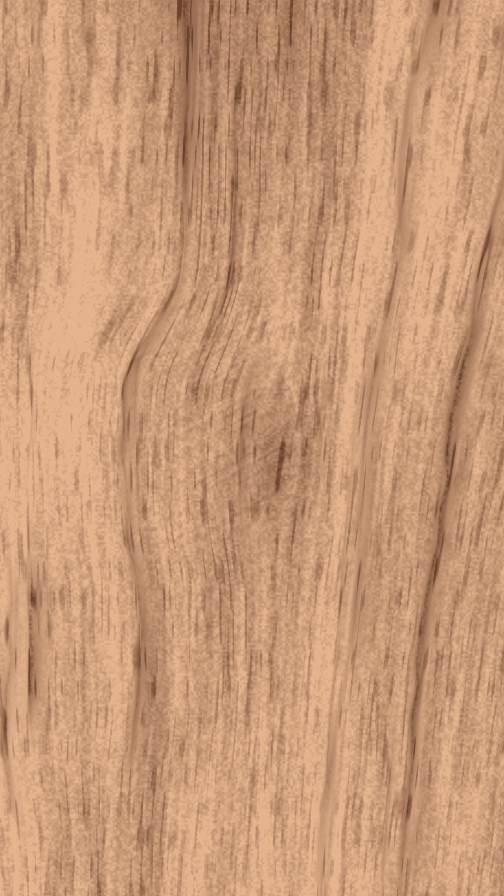
This texture is drawn by a WebGL 1 fragment shader. Its source:

```glsl
precision highp float;
uniform vec2 u_resolution;

const vec3 DARK_WOOD = vec3(0.46, 0.30, 0.21);
const vec3 PALE_WOOD = vec3(0.87, 0.68, 0.53);
const vec2 KNOT = vec2(0.54, 0.89);

float hash(vec2 p) {
  vec3 q = fract(p.xyx * 0.1031);
  q += dot(q, q.yzx + 33.33);
  return fract((q.x + q.y) * q.z);
}

float noise(vec2 p) {
  vec2 i = floor(p), f = fract(p);
  f = f * f * (3.0 - 2.0 * f);
  return mix(mix(hash(i), hash(i + vec2(1.0, 0.0)), f.x),
             mix(hash(i + vec2(0.0, 1.0)), hash(i + 1.0), f.x), f.y);
}

// Signed noise, centred on zero
float ripple(vec2 p) { return noise(p) - 0.5; }

float blob(vec2 p, vec2 centre, vec2 radius) {
  vec2 d = (p - centre) / radius;
  return exp(-dot(d, d));
}

float span(float y, float low, float high, float soft) {
  return smoothstep(low - soft, low + soft, y) * (1.0 - smoothstep(high - soft, high + soft, y));
}

// Lens-shaped sliver running along the grain
float sliver(vec2 p, vec2 centre, float halfWidth, float halfLength) {
  float t = (p.y - centre.y) / halfLength;
  float edge = halfWidth * (1.0 - t * t);
  float wander = 0.008 * ripple(vec2(p.y * 9.0, 4.0));
  return smoothstep(-0.003, 0.003, edge - abs(p.x - centre.x - wander));
}

// Dark line, crisp on its left and fading to its right
float vein(vec2 g, float x, float width) {
  float d = g.x - x - 0.03 * ripple(vec2(g.y * 4.0, x * 37.0))
                    - 0.012 * ripple(vec2(g.y * 17.0, x * 53.0));
  float strength = 0.45 + 0.8 * noise(vec2(g.y * 5.0, x * 71.0));
  return strength * exp(-abs(d) / (width * mix(0.4, 1.0, step(0.0, d))));
}

// Bend the straight grain: lean on the right, arch on the left, bulge at the knot
vec2 grainSpace(vec2 p) {
  vec2 d = p - KNOT;
  float lean = 0.2 * p.x * p.x * (p.y - 0.9);
  float arch = 0.07 * smoothstep(1.0, 1.24, p.y) * blob(p, vec2(0.32, p.y), vec2(0.16, 1.0));
  float bulge = 0.055 * d.x / (abs(d.x) + 0.07) * blob(p, KNOT, vec2(0.2, 0.3));
  float wave = 0.035 * ripple(p * vec2(3.0, 2.2)) + 0.008 * ripple(p * vec2(9.0, 8.0));
  return vec2(p.x - lean - arch - bulge + wave, p.y);
}

float veins(vec2 g) {
  float sum = 0.85 * vein(g, 0.90, 0.016) * span(g.y, 0.05, 1.55, 0.1);
  sum += 0.7 * vein(g, 0.27, 0.013) * span(g.y, 0.25, 1.22, 0.06);
  sum += 0.9 * vein(g, 0.275, 0.03) * smoothstep(1.3, 1.6, g.y);
  sum += 0.5 * vein(g, 0.73, 0.022);
  sum += 0.6 * vein(g, 0.025, 0.016) * span(g.y, 0.15, 0.65, 0.1);
  sum += 0.65 * vein(g, 0.08, 0.018) * span(g.y, 0.38, 0.64, 0.06);
  // Faint secondary lines that come and go
  for (int i = 0; i < 9; i++) {
    float k = float(i);
    float x = (k + hash(vec2(k, 7.0))) / 9.0;
    float fade = smoothstep(0.4, 0.8, noise(vec2(g.y * 2.2, k * 5.3)));
    sum += 0.4 * fade * vein(g, x, 0.010);
  }
  return sum;
}

// Broad dark and light zones
float shade(vec2 p, vec2 g) {
  float s = 0.42 * ripple(g * vec2(7.0, 0.9)) + 0.24 * ripple(g * vec2(19.0, 1.6) + 8.0);
  s += 0.24 * blob(p, vec2(0.47, 1.75), vec2(0.2, 0.38));
  s += 0.26 * blob(p, KNOT, vec2(0.09, 0.14));
  s += 0.13 * blob(p, vec2(0.52, 0.68), vec2(0.17, 0.28));
  s -= 0.12 * blob(p, vec2(0.06, 1.02), vec2(0.16, 0.25));
  s -= 0.12 * blob(p, vec2(0.86, 1.2), vec2(0.12, 0.5));
  return s;
}

void main() {
  vec2 p = gl_FragCoord.xy / u_resolution.x;
  vec2 g = grainSpace(p);

  // Fibres, pores and speckle
  float fibre = 0.24 * ripple(g * vec2(52.0, 2.5)) + 0.26 * ripple(g * vec2(125.0, 7.0));
  float pore = smoothstep(0.58, 0.92, noise(g * vec2(170.0, 17.0) + 31.0));
  float speckle = ripple(p * 230.0) + 0.6 * ripple(p * vec2(150.0, 95.0));

  // Faint scratches across the grain beside the knot
  vec2 across = vec2(p.x * 0.5 - p.y * 0.86, p.x * 0.86 + p.y * 0.5);
  float scratch = ripple(across * vec2(150.0, 9.0)) * blob(p, vec2(0.45, 1.0), vec2(0.2, 0.35));

  float dark = shade(p, g);
  float rough = 0.75 + 0.8 * speckle + 0.5 * pore;
  float tone = 0.94 - dark - veins(g) * rough;
  tone += fibre + 0.3 * speckle + 0.2 * scratch;
  tone -= pore * (0.27 + 0.5 * max(dark, 0.0));

  // Pale sliver, crack and small knot
  float bow = (p.y - 0.9) / 0.15;
  float crack = exp(-abs(p.x - 0.565 - 0.03 * (1.0 - bow * bow)) / 0.004) * span(p.y, 0.78, 1.04, 0.03);
  float bud = blob(p, vec2(0.574, 1.106), vec2(0.032, 0.036));
  tone = mix(tone, 0.98 + 0.12 * speckle, 0.9 * sliver(p, vec2(0.043, 0.48), 0.012, 0.18));
  tone += 0.22 * crack + bud * (0.15 + 0.25 * ripple(p * 75.0));

  gl_FragColor = vec4(mix(DARK_WOOD, PALE_WOOD, clamp(tone, -0.1, 1.07)), 1.0);
}
```
